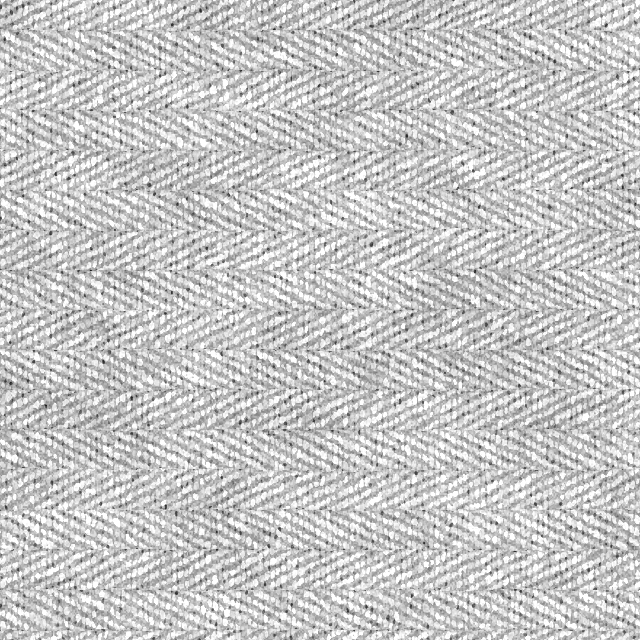
Reproduce this texture procedurally as a WebGL 2 fragment shader.

```glsl
#version 300 es
precision highp float;

uniform vec2 u_resolution;
out vec4 outColor;

// Weave layout, counted across the canvas
const float BANDS = 16.0;             // half chevrons down
const float BAND_SHIFT = 0.25;        // height of the lowest tip row, in bands
const float DIAGONALS = 28.0;         // diagonal strands across
const float STRANDS_PER_BAND = 3.5;   // strands stacked in one band
const float THREADS_PER_STRAND = 4.0; // stitches in one diagonal spacing
const float BREAK = 0.5;              // strand offset between neighbouring bands

// Stitch shape, in stitch cells
const vec2 STITCH_RADIUS = vec2(0.47, 0.35);
const float STITCH_LEAN = 0.4;
const float STITCH_SOFTNESS = 0.15;
const float FRAY = 0.8;
const float PIT_RADIUS = 0.2;
const float PIT_SOFTNESS = 0.1;
const float PIT_CHANCE = 0.4;
const float TIP_PIT_CHANCE = 0.35;
const float TIP_WIDTH = 0.1;          // in bands

// Irregularity
const float WARP = 0.0038;
const float GRAIN = 0.28;
const float SLUB = 0.09;
const float PATCH = 0.065;

const vec3 GROUND = vec3(0.68);
const vec3 RIDGE = vec3(0.75);
const vec3 YARN = vec3(0.96);
const vec3 PIT = vec3(0.3);
const float TAU = 6.2831853;

float hash(vec2 p) {
  vec3 q = fract(p.xyx * vec3(0.1031, 0.1030, 0.0973));
  q += dot(q, q.yzx + 33.33);
  return fract((q.x + q.y) * q.z);
}

float noise(vec2 p) {
  vec2 i = floor(p), f = fract(p);
  f = f * f * (3.0 - 2.0 * f);
  float low = mix(hash(i), hash(i + vec2(1, 0)), f.x);
  float high = mix(hash(i + vec2(0, 1)), hash(i + vec2(1, 1)), f.x);
  return mix(low, high, f.y);
}

float centredNoise(vec2 p) {
  return noise(p) - 0.5;
}

// Soft-edged disc
float disc(float dist, float radius, float edge) {
  return 1.0 - smoothstep(radius - edge, radius + edge, dist);
}

void main() {
  vec2 p = gl_FragCoord.xy / u_resolution.y;
  float threads = DIAGONALS * THREADS_PER_STRAND;
  float pixel = threads / u_resolution.y;

  // Uneven thread tension
  vec2 cloth = p + WARP * vec2(centredNoise(p * 80.0), centredNoise(p * 72.0 + 40.0));
  cloth += WARP * vec2(centredNoise(p * 13.0 + 7.0), centredNoise(p * 11.0 + 80.0));

  // Bands lean alternately, with a broken step at each tip row
  float height = cloth.y * BANDS - BAND_SHIFT;
  float band = floor(height);
  float inBand = fract(height);
  float mirrored = mod(band, 2.0);
  float fold = mix(inBand, 1.0 - inBand, mirrored);
  float rise = STRANDS_PER_BAND * fold + BREAK * mirrored;
  float tip = 1.0 - smoothstep(0.0, TIP_WIDTH, min(inBand, 1.0 - inBand));

  // Stitch cell: thread column and strand within that column
  float thread = cloth.x * threads;
  float column = floor(thread) + 0.5;
  float strand = column / THREADS_PER_STRAND + rise;
  vec2 cell = vec2(column, floor(strand) + 0.5);
  vec2 local = vec2(thread, strand) - cell;
  vec2 seed = floor(cell) + vec2(17.0, 53.0) * (band + 3.0);
  float size = hash(seed);
  float tone = hash(seed + 211.0);
  float fray = FRAY * centredNoise(p * 290.0 + 150.0);

  // Ground with a continuous ridge under each diagonal
  float ridge = 0.5 - 0.5 * cos(TAU * (cloth.x * DIAGONALS + rise));
  vec3 color = mix(GROUND, RIDGE, ridge);

  // Bright leaning stitch with a frayed outline
  local.x += STITCH_LEAN * local.y;
  float bulge = length(local / (STITCH_RADIUS * mix(0.68, 1.12, size))) + fray;
  float stitch = disc(bulge, 0.96, max(STITCH_SOFTNESS, pixel)) * (1.0 - 0.5 * tip);
  color = mix(color, YARN * mix(0.83, 1.06, sqrt(tone)), stitch);

  // Small dark pits between stitches, more of them along the tip rows
  float seam = floor(thread + 0.5);
  float seamStrand = seam / THREADS_PER_STRAND + rise;
  vec2 corner = vec2(seam, floor(seamStrand + 0.5));
  vec2 gap = vec2(thread, seamStrand) - corner;
  vec2 pitSeed = corner + 31.0 * band + 400.0;
  float pitDepth = step(hash(pitSeed), PIT_CHANCE + TIP_PIT_CHANCE * tip);
  pitDepth *= 0.35 + 0.65 * hash(pitSeed + 90.0);
  float pitDistance = length(gap * vec2(1.0, 1.4)) + 0.3 * fray;
  float pit = disc(pitDistance, PIT_RADIUS, max(PIT_SOFTNESS, pixel * 0.5));
  color = mix(color, PIT, pitDepth * pit);

  // Long slubs, broad patches and fine fibre grain
  float slub = centredNoise(p * vec2(14.0, 120.0) + 300.0);
  float blotch = centredNoise(p * 6.0 + 20.0) + 0.6 * centredNoise(p * 19.0 + 60.0);
  float grain = centredNoise(p * vec2(440.0, 390.0)) + 0.3 * centredNoise(p * 190.0 + 9.0);
  color += SLUB * slub + PATCH * blotch + GRAIN * grain * mix(1.0, 0.6, stitch);

  outColor = vec4(clamp(color, 0.0, 1.0), 1.0);
}
```
